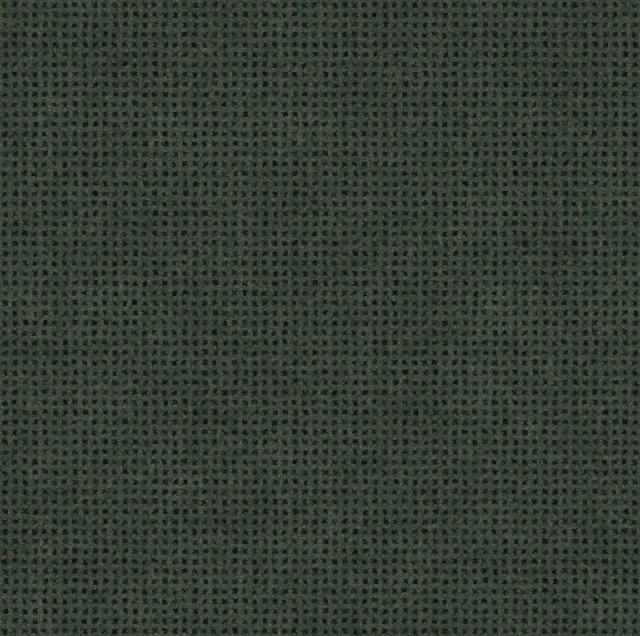
Write a Shadertoy shader that draws this texture.

```glsl
vec2 hash2(vec2 p) {
    vec3 q = fract(vec3(p.xyx) * vec3(0.1031, 0.1030, 0.0973));
    q += dot(q, q.yzx + 33.33);
    return fract((q.xx + q.yz) * q.zy);
}

// Cellular noise: x = distance to the nearest seed, y = random value of that seed
vec2 cellular(vec2 p) {
    vec2 base = floor(p), nearest = vec2(9.0, 0.0);
    for (int y = -1; y <= 1; y++)
    for (int x = -1; x <= 1; x++) {
        vec2 id = base + vec2(x, y);
        vec2 seed = hash2(id);
        float d = length(id + seed - p);
        if (d < nearest.x) nearest = vec2(d, hash2(id + 71.7).x);
    }
    return nearest;
}

// Sparse short bent hairs lying on the cloth
float hairs(vec2 p, float blur) {
    vec2 base = floor(p);
    float cover = 0.0;
    for (int y = -1; y <= 1; y++)
    for (int x = -1; x <= 1; x++) {
        vec2 id = base + vec2(x, y);
        vec2 r = hash2(id + 13.1), s = hash2(id + 47.9);
        float a = 6.2832 * s.x;
        vec2 d = mat2(cos(a), -sin(a), sin(a), cos(a)) * (p - id - r);
        d.y += (s.y - 0.5) * 5.0 * d.x * d.x;
        d.x -= clamp(d.x, -0.28, 0.28);
        float line = 1.0 - smoothstep(0.02, 0.04 + blur, length(d));
        cover = max(cover, line * step(0.5, r.y) * s.y);
    }
    return cover;
}

// Broad, slow waves of tone
float waves(vec2 p) {
    return sin(p.x * 0.31 + 1.7 * sin(p.y * 0.23)) * sin(p.y * 0.37 + 1.3 * sin(p.x * 0.19 + 2.0));
}

void mainImage(out vec4 fragColor, in vec2 fragCoord) {
    // 64 by 64 weave cells, threads wavering a little
    vec2 p = fragCoord / iResolution.xy * 64.0;
    float px = 64.0 / iResolution.y;
    vec2 w = p + 0.05 * vec2(sin(p.y * 1.9 + sin(p.x * 0.7)), sin(p.x * 2.3 + sin(p.y * 0.9)));
    vec2 id = floor(w), q = fract(w) - 0.5;
    vec2 r = hash2(id + 5.0);

    // Fine wool grain, fibre clumps and thread tint
    vec2 grain = cellular(p * vec2(4.6, 5.2));
    vec2 clump = cellular(p * 1.7 + 0.3 * sin(p.yx * 5.0));
    vec2 column = hash2(vec2(id.x, 311.0)), row = hash2(vec2(173.0, id.y));

    vec3 green = vec3(0.195, 0.255, 0.200);
    vec3 grey = vec3(0.232, 0.240, 0.225);
    vec3 tan_ = vec3(0.310, 0.305, 0.225);
    vec3 color = mix(green, grey, 0.6 * clump.y + 0.4 * grain.y);
    color = mix(color, vec3(0.17, 0.28, 0.18), 0.5 * smoothstep(0.8, 0.95, clump.y * 0.4 + grain.y * 0.6));
    color = mix(color, tan_, 0.6 * step(0.93, hash2(vec2(grain.y * 913.0, 7.0)).x));

    // Rounded threads crossing around each hole
    float light = 1.06 + 0.32 * (grain.y - 0.5) - 0.22 * (grain.x - 0.4);
    light += 0.12 * (clump.y - 0.5) + 0.05 * (column.x + row.x - 1.0) + 0.04 * waves(p);
    vec2 crown = abs(q);
    light += 0.10 * smoothstep(0.2, 0.5, max(crown.x, crown.y)) - 0.04;
    light += 0.05 * (mod(id.x + id.y, 2.0) - 0.5) * sign(crown.x - crown.y);
    color *= light;

    // Dark square hole, varying in size, place and depth
    vec2 h = abs(q - 0.10 * (r - 0.5)) - vec2(0.20, 0.21) - 0.05 * (r.yx - 0.5);
    float edge = length(max(h, 0.0)) + min(max(h.x, h.y), 0.0) + 0.10 * (grain.y - 0.5);
    float hole = 1.0 - smoothstep(-0.06 - 0.4 * px, 0.08 + 0.4 * px, edge);
    float depth = 0.62 + 0.36 * hash2(id + 91.0).x;
    color = mix(color, vec3(0.055, 0.080, 0.058) * (0.8 + 0.4 * grain.y), hole * depth);

    // Loose hairs
    color = mix(color, vec3(0.36, 0.37, 0.27), 0.45 * hairs(p * 0.42, 0.42 * px));
    fragColor = vec4(color, 1.0);
}
```
